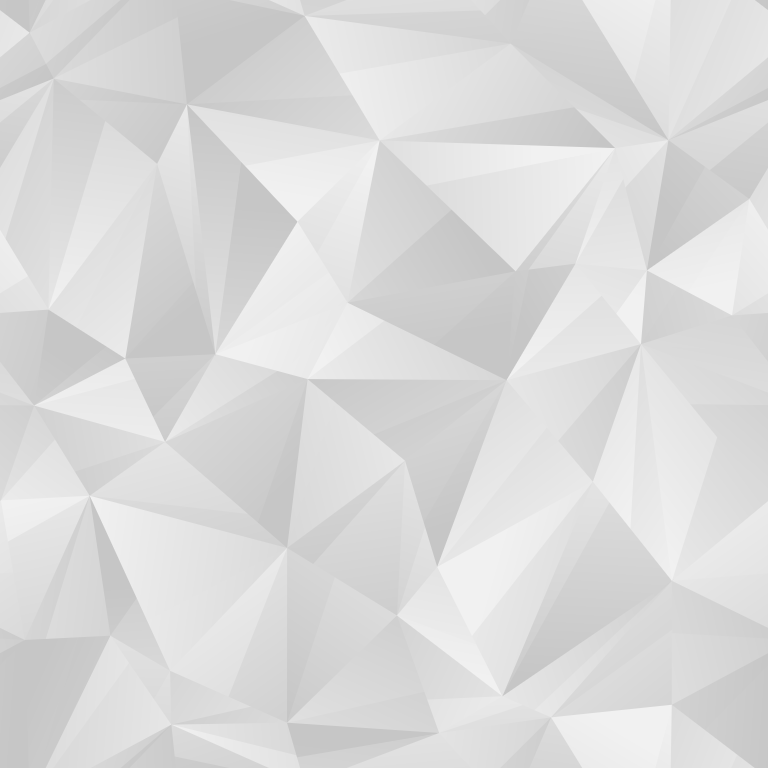
Write a WebGL 1 fragment shader that draws this background.

```glsl
precision highp float;
// Seamless low-poly background of pale grey facets. A tilted lattice with
// jittered corners is cut into triangles; each facet gets its own tone, a soft
// linear gradient and a faint fold running from one corner.

uniform vec2 u_resolution;

const vec2 TILT = vec2(5.0, 4.0);    // lattice steps along one canvas side
const float CELLS = 41.0;            // dot(TILT, TILT): cells in one tile
const float ROW_STEP = 32.0;         // makes cell numbers repeat with the tile
const float JITTER = 0.46;           // below 0.5 keeps every cell simple
const float DARKEST = 0.785;
const float LIGHTEST = 0.932;
const float GRADIENT = 0.055;
const float FOLD = 0.045;

float hash(float n, float salt) {
  return fract(sin(n * 12.9898 + salt * 78.233) * 4375.85);
}

float cross2(vec2 a, vec2 b) {
  return a.x * b.y - a.y * b.x;
}

// Twice the signed area, positive when counter-clockwise.
float area(vec2 a, vec2 b, vec2 c) {
  return cross2(b - a, c - a);
}

// Signed distance to the line a-b, positive on its left.
float lineSide(vec2 p, vec2 a, vec2 b) {
  return cross2(b - a, p - a) / max(length(b - a), 0.0001);
}

float softStep(float d, float pixel) {
  return clamp(0.5 + d / pixel, 0.0, 1.0);
}

// Wrapped number of a lattice cell, 0 to CELLS - 1.
float cellNumber(vec2 cell) {
  return mod(cell.x + ROW_STEP * cell.y, CELLS);
}

vec2 corner(vec2 cell) {
  float n = cellNumber(cell);
  vec2 offset = vec2(hash(n, 1.0), hash(n, 2.0)) * 2.0 - 1.0;
  return cell + JITTER * offset;
}

// Evenly spread tone: cubing modulo a prime shuffles the facet numbers.
float baseTone(float facet) {
  float prime = 2.0 * CELLS + 1.0;
  float shuffled = mod(facet * facet * facet, prime);
  return mix(DARKEST, LIGHTEST, shuffled / (prime - 1.0));
}

// Returns the weighted tone and the coverage of one triangle.
vec2 facetLayer(vec2 p, vec2 a, vec2 b, vec2 c, float facet, float pixel) {
  float inside = min(lineSide(p, a, b), min(lineSide(p, b, c), lineSide(p, c, a)));
  float coverage = softStep(inside, pixel);

  float angle = 6.2832 * hash(facet, 3.0);
  vec2 slope = GRADIENT * vec2(cos(angle), sin(angle));
  float tone = baseTone(facet) + dot(p - (a + b + c) / 3.0, slope);

  vec2 foldEnd = mix(b, c, mix(0.2, 0.8, hash(facet, 4.0)));
  float foldSide = softStep(lineSide(p, a, foldEnd), pixel) - 0.5;
  tone += FOLD * (hash(facet, 5.0) * 2.0 - 1.0) * foldSide;

  return vec2(clamp(tone, 0.775, 0.945), 1.0) * coverage;
}

// Cuts one cell along a diagonal that leaves two valid triangles.
vec2 cellLayer(vec2 p, vec2 cell, float pixel) {
  vec2 a = corner(cell);
  vec2 b = corner(cell + vec2(1.0, 0.0));
  vec2 c = corner(cell + vec2(1.0, 1.0));
  vec2 d = corner(cell + vec2(0.0, 1.0));
  float n = cellNumber(cell);
  float facet = 2.0 * n;
  float bias = mix(0.4, 2.0, hash(n, 6.0));
  float cutAC = min(area(a, b, c), area(a, c, d));
  float cutBD = min(area(a, b, d), area(b, c, d));
  if (cutAC > cutBD * bias) {
    return facetLayer(p, a, b, c, facet, pixel)
         + facetLayer(p, c, d, a, facet + 1.0, pixel);
  }
  return facetLayer(p, b, d, a, facet, pixel)
       + facetLayer(p, d, b, c, facet + 1.0, pixel);
}

void main() {
  vec2 uv = gl_FragCoord.xy / u_resolution;
  vec2 p = vec2(dot(uv, TILT), cross2(TILT, uv));
  float pixel = length(TILT) / min(u_resolution.x, u_resolution.y);

  // Blend the facets of all nearby cells by coverage.
  vec2 sum = vec2(0.0);
  for (int y = -1; y <= 1; y++) {
    for (int x = -1; x <= 1; x++) {
      sum += cellLayer(p, floor(p) + vec2(float(x), float(y)), pixel);
    }
  }
  gl_FragColor = vec4(vec3(sum.x / max(sum.y, 0.0001)), 1.0);
}
```
